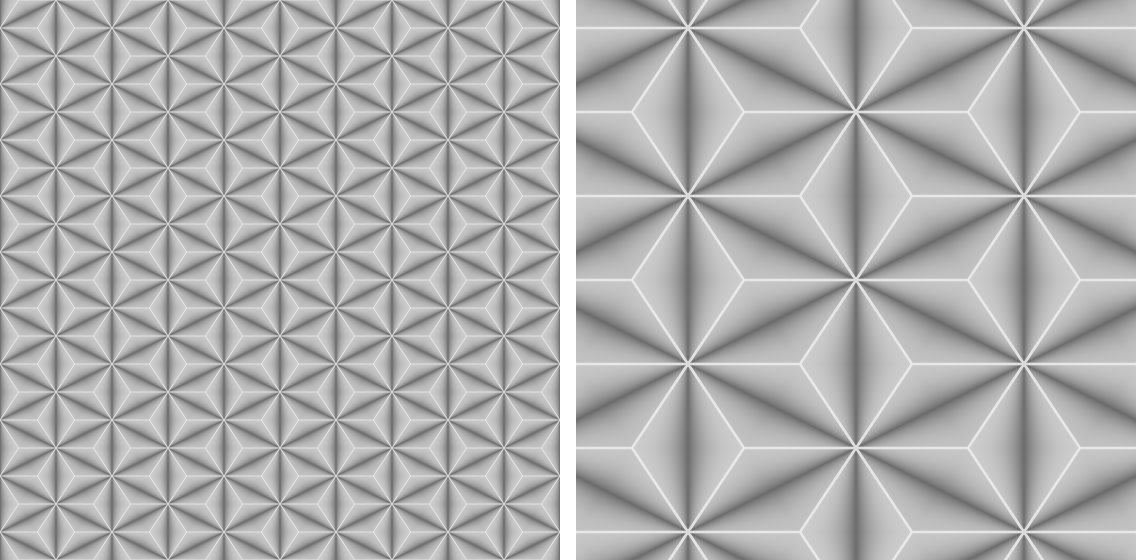
Left: the whole. Right: its middle third, enlarged.
A WebGL 1 fragment shader for this pattern:

```glsl
precision highp float;
// Seamless grey relief of three-sided pyramids on a triangular lattice.

uniform vec2 u_resolution;

const float COLUMNS = 10.0;       // even, since neighbouring columns alternate
const float ROWS = 10.0;
const float CREASE_GREY = 0.42;
const float SIDE_GREY = 0.81;     // facet resting on the upright edge
const float LOWER_GREY = 0.79;
const float UPPER_GREY = 0.77;
const float SHADOW_FALLOFF = 3.9;
const float SHADOW_TAPER = 0.7;   // 0: even width, 1: pointed at the corners
const float RIDGE_GREY = 0.93;
const float RIDGE_OPACITY = 0.85;
const float RIDGE_HALF_WIDTH = 0.008;
const float HIP_SLOPE = 1.803;    // gradient length of (side - slant)

// Folds the lattice into one triangle: upright edge at x = 0, apex at (1, 0).
vec2 foldToTriangle(vec2 p) {
  float apexOffset = 0.5 * mod(floor(p.x), 2.0);
  float x = fract(p.x);
  float y = fract(p.y - apexOffset + 0.5) - 0.5;
  if (abs(y) > 0.5 * (1.0 - x)) {
    x = 1.0 - x;
    y -= 0.5 * sign(y);
  }
  return vec2(x, y);
}

float pyramidGrey(vec2 q, float pixel) {
  // Barycentric distances from the three edges.
  float side = q.x;
  float offAxis = abs(q.y);
  float slant = 0.5 * (1.0 - q.x) - offAxis;
  float farSlant = slant + 2.0 * offAxis;
  bool onSide = side < slant;
  float nearest = min(side, slant);
  float second = onSide ? slant : min(side, farSlant);

  // Facet tone, darkening towards the crease.
  float slantGrey = q.y > 0.0 ? UPPER_GREY : LOWER_GREY;
  float facetGrey = onSide ? SIDE_GREY : slantGrey;
  float rise = nearest / max(mix(1.0 / 3.0, second, SHADOW_TAPER), 0.001);
  float grey = mix(facetGrey, CREASE_GREY, exp(-SHADOW_FALLOFF * rise));

  // Fine pale ridges from the summit to the corners.
  float ridge = abs(side - slant) / HIP_SLOPE;
  if (!onSide) ridge = min(ridge, offAxis);
  float cover = 1.0 - smoothstep(RIDGE_HALF_WIDTH - 0.5 * pixel,
                                 RIDGE_HALF_WIDTH + 0.5 * pixel, ridge);
  return mix(grey, RIDGE_GREY, RIDGE_OPACITY * cover);
}

void main() {
  vec2 lattice = gl_FragCoord.xy / u_resolution * vec2(COLUMNS, ROWS);
  float pixel = max(COLUMNS / u_resolution.x, ROWS / u_resolution.y);
  float grey = pyramidGrey(foldToTriangle(lattice), pixel);
  gl_FragColor = vec4(vec3(grey), 1.0);
}
```
